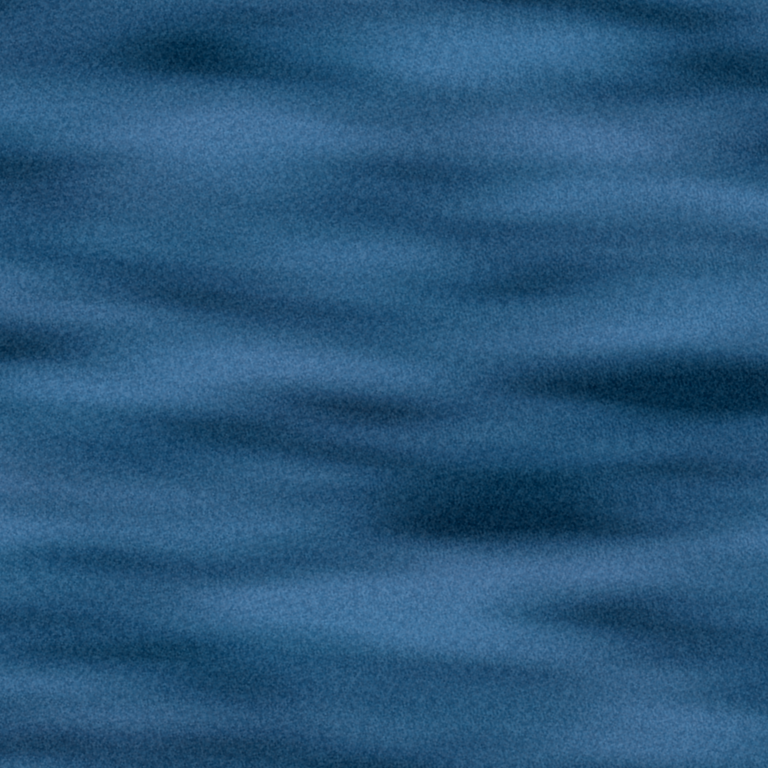
Reproduce this texture procedurally as a WebGL 2 fragment shader.

```glsl
#version 300 es
precision highp float;
// Soft, out-of-focus water: blurred horizontal ripples under a fine grain.
// Stretched layers of gradient noise are warped, summed and normalised, then
// mapped through a blue colour ramp; turned value noise adds the grain.

uniform vec2 u_resolution;
out vec4 fragColor;

// Ripple layers: cells across, cells up, strength
const int LAYERS = 4;
const vec3 RIPPLES[LAYERS] = vec3[](
    vec3(1.2, 4.2, 0.55),
    vec3(2.0, 9.0, 1.00),
    vec3(3.0, 16.0, 0.82),
    vec3(5.5, 29.0, 0.28));
const float RIPPLE_SPREAD = 0.30;   // standard deviation of the summed layers
const float RIPPLE_CONTRAST = 0.88;
const float SLOPE = 0.045;          // gentle fall of the ripples to the right
const float WARP = 0.03;            // bending of the ripples
const vec2 WARP_CELLS = vec2(2.1, 2.6);

const float GRAIN_CELLS = 370.0;
const float GRAIN_STRENGTH = 0.08;
const float GRAIN_TINT = 0.028;
const mat2 GRAIN_TURN = mat2(0.8, 0.6, -0.6, 0.8);
const vec2 TINT_CELLS = vec2(3.0, 9.0);
const float TINT_STRENGTH = 0.03;

// Ramp from trough to crest; stops are in standard deviations
const int STOPS = 6;
const float LEVELS[STOPS] = float[](-2.2, -1.3, -0.62, 0.04, 0.72, 1.6);
const vec3 WATER[STOPS] = vec3[](
    vec3(0.03, 0.17, 0.27),
    vec3(0.09, 0.25, 0.37),
    vec3(0.13, 0.30, 0.44),
    vec3(0.17, 0.35, 0.49),
    vec3(0.21, 0.39, 0.54),
    vec3(0.26, 0.44, 0.60));

float hash(vec2 p) {
    return fract(sin(dot(p, vec2(127.1, 311.7))) * 43758.5453);
}

float cornerSlope(vec2 cell, vec2 offset) {
    float angle = 6.28319 * hash(cell);
    return dot(vec2(cos(angle), sin(angle)), offset);
}

// Smooth noise around zero
float gradientNoise(vec2 p) {
    vec2 i = floor(p), f = fract(p), e = vec2(1.0, 0.0);
    vec2 w = f * f * f * (f * (f * 6.0 - 15.0) + 10.0);
    float low = mix(cornerSlope(i, f), cornerSlope(i + e.xy, f - e.xy), w.x);
    float high = mix(cornerSlope(i + e.yx, f - e.yx), cornerSlope(i + e.xx, f - e.xx), w.x);
    return mix(low, high, w.y);
}

// Small-scale noise from -0.5 to 0.5
float valueNoise(vec2 p) {
    vec2 i = floor(p), f = fract(p), e = vec2(1.0, 0.0);
    vec2 w = f * f * (3.0 - 2.0 * f);
    float low = mix(hash(i), hash(i + e.xy), w.x);
    float high = mix(hash(i + e.yx), hash(i + e.xx), w.x);
    return mix(low, high, w.y) - 0.5;
}

// Height of the water in standard deviations
float rippleHeight(vec2 p) {
    p.y += SLOPE * p.x + WARP * gradientNoise(p * WARP_CELLS + 41.3);
    float height = 0.0;
    for (int k = 0; k < LAYERS; k++) {
        vec2 shift = vec2(23.6, 14.3) * float(k + 1);
        height += RIPPLES[k].z * gradientNoise(p * RIPPLES[k].xy + shift);
    }
    return height / RIPPLE_SPREAD * RIPPLE_CONTRAST;
}

vec3 waterColour(float height) {
    vec3 colour = WATER[0];
    for (int k = 1; k < STOPS; k++) {
        float t = (height - LEVELS[k - 1]) / (LEVELS[k] - LEVELS[k - 1]);
        colour = mix(colour, WATER[k], clamp(t, 0.0, 1.0));
    }
    return colour;
}

void main() {
    vec2 p = gl_FragCoord.xy / min(u_resolution.x, u_resolution.y);
    vec3 colour = waterColour(rippleHeight(p));

    // Faint warm and cool patches
    colour += vec3(1.0, -0.2, -0.3) * TINT_STRENGTH * gradientNoise(p * TINT_CELLS + 73.1);

    // Two turned layers of grain, with a trace of colour
    vec2 g = GRAIN_TURN * p * GRAIN_CELLS;
    vec2 h = GRAIN_TURN * g * 1.13 + 91.7;
    colour += GRAIN_STRENGTH * (valueNoise(g) + valueNoise(h));
    colour += vec3(1.0, -0.3, -0.7) * GRAIN_TINT * valueNoise(g + 517.5);

    fragColor = vec4(clamp(colour, 0.0, 1.0), 1.0);
}
```
